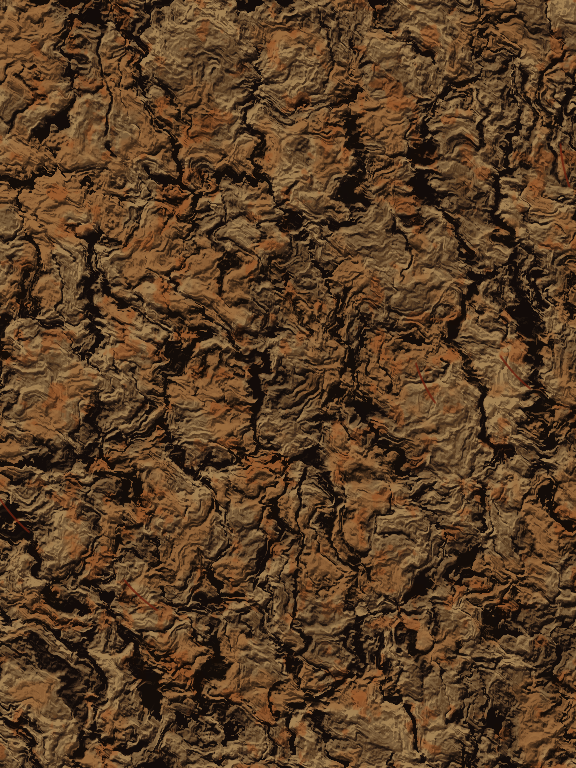
This texture is drawn by a WebGL 1 fragment shader. Its source:

```glsl
precision highp float;
// Draws rugged pine bark: rough flaky plates, narrow leaning furrows and a few fallen needles.
uniform vec2 u_resolution;

// Palette, dark to light
const vec3 VOID = vec3(0.07, 0.045, 0.035);
const vec3 SHADOW = vec3(0.12, 0.08, 0.055);
const vec3 UMBER = vec3(0.25, 0.17, 0.11);
const vec3 BROWN = vec3(0.37, 0.26, 0.15);
const vec3 TAN = vec3(0.47, 0.36, 0.23);
const vec3 STRAW = vec3(0.63, 0.50, 0.32);
const vec3 ORANGE = vec3(0.53, 0.34, 0.18);
const vec3 RUST = vec3(0.54, 0.27, 0.11);
const vec3 NEEDLE = vec3(0.42, 0.13, 0.06);
// Frequencies per canvas width, sizes in canvas widths
const vec2 PLATE_FREQ = vec2(7.0, 3.6);
const vec2 FLAKE_FREQ = vec2(19.0, 14.0);
const vec2 FISSURE_FREQ = vec2(13.0, 2.6);
const vec2 LEDGE_FREQ = vec2(9.0, 15.0);
const vec2 LAMINA_FREQ = vec2(10.0, 62.0);
const vec2 GRAIN_FREQ = vec2(52.0, 60.0);
const float LEDGES = 8.0;
const float LEAN = 0.12;
const vec2 LIGHT = vec2(-0.38, 0.92);
const float LIGHT_STEP = 0.003;
const float RELIEF = 0.42;
const float NEEDLE_WIDTH = 0.0018;

float hash(vec2 p) {
  vec3 q = fract(p.xyx * 0.1031);
  q += dot(q, q.yzx + 33.33);
  return fract((q.x + q.y) * q.z);
}
float noise(vec2 p) {
  vec2 i = floor(p), f = fract(p), e = vec2(0.0, 1.0);
  f = f * f * (3.0 - 2.0 * f);
  return mix(mix(hash(i), hash(i + e.yx), f.x), mix(hash(i + e.xy), hash(i + e.yy), f.x), f.y);
}
float fbm(vec2 p) {
  float sum = 0.0, amp = 0.533;
  for (int i = 0; i < 4; i++) {
    sum += amp * noise(p);
    p = p * 2.03 + 17.3;
    amp *= 0.5;
  }
  return sum;
}
vec2 fbm2(vec2 p) { return vec2(fbm(p), fbm(p + 31.7)) - 0.5; }

// Cellular pieces: gap to the border, piece id, how upright the border runs
vec3 pieces(vec2 g) {
  vec2 cell = floor(g), r1 = vec2(0.0), r2 = vec2(1.0);
  float d1 = 8.0, d2 = 8.0, id = 0.0;
  for (int k = 0; k < 9; k++) {
    vec2 o = vec2(mod(float(k), 3.0), floor((float(k) + 0.5) / 3.0)) - 1.0, c = cell + o;
    vec2 r = o + 0.9 * vec2(hash(c + 7.1), hash(c + 53.9)) - fract(g);
    float d = length(r);
    if (d < d1) { d2 = d1; r2 = r1; d1 = d; r1 = r; id = hash(c + 91.3); }
    else if (d < d2) { d2 = d; r2 = r; }
  }
  return vec3(d2 - d1, id, abs(normalize(r2 - r1 + 1e-4).x));
}

struct Bark { float height, dome, crack, ledge, grain, layered; };

Bark bark(vec2 p) {
  Bark b;
  vec2 q = vec2(p.x + LEAN * p.y, p.y);
  q += 0.14 * fbm2(q * 7.0) + 0.055 * fbm2(q * 24.0 + 5.0) + 0.012 * fbm2(q * 85.0 + 9.0);
  b.grain = fbm(q * GRAIN_FREQ);
  // Large plates, small flakes and the dark openings between them
  vec3 plate = pieces(q * PLATE_FREQ + 3.0), flake = pieces(q * FLAKE_FREQ + 9.0);
  float gap = max(plate.x + 0.3 * (b.grain - 0.5), 0.0);
  float open = smoothstep(0.44, 0.66, fbm(p * 6.0 + 11.0));
  float width = (0.02 + 0.17 * open) * mix(0.15, 1.0, plate.z);
  b.dome = smoothstep(0.0, 0.4, gap);
  b.crack = 1.0 - smoothstep(0.2 * width, width + 0.02, gap);
  float chip = 1.0 - smoothstep(0.02, 0.16, flake.x + 0.3 * (b.grain - 0.5));
  chip *= smoothstep(0.42, 0.62, noise(q * 13.0 + 50.0)) * mix(0.4, 1.0, flake.z);
  float fissure = 1.0 - smoothstep(0.01, 0.05, abs(noise(q * FISSURE_FREQ + 40.0) - 0.5));
  fissure *= smoothstep(0.5, 0.64, noise(q * 8.0 + 70.0));
  b.crack = max(b.crack, max(0.6 * chip, fissure));
  // Stepped ledges and thin layers
  b.ledge = fbm(q * LEDGE_FREQ + plate.y * 5.0);
  float level = b.ledge * LEDGES + 1.2 * b.grain;
  float terrace = (floor(level) + smoothstep(0.5, 1.0, fract(level))) / LEDGES;
  b.layered = smoothstep(0.6, 0.72, plate.y) * b.dome;
  b.height = 0.02 * b.dome + 0.01 * smoothstep(0.0, 0.4, flake.x) + 0.03 * terrace
           + 0.010 * b.layered * fbm(q * LAMINA_FREQ) + 0.015 * b.grain - 0.01 * b.crack;
  return b;
}

vec3 ramp(float t) {
  vec3 c = mix(VOID, SHADOW, smoothstep(0.0, 0.18, t));
  c = mix(c, UMBER, smoothstep(0.18, 0.33, t));
  c = mix(c, BROWN, smoothstep(0.33, 0.49, t));
  c = mix(c, TAN, smoothstep(0.49, 0.68, t));
  return mix(c, STRAW, smoothstep(0.68, 0.92, t));
}

void main() {
  vec2 p = gl_FragCoord.xy / u_resolution.x;
  Bark b = bark(p);
  // Light from above left, dimmed in hollows
  float slope = (b.height - bark(p + LIGHT * LIGHT_STEP).height) / LIGHT_STEP;
  float tone = 0.52 + RELIEF * slope / (1.0 + abs(slope)) + 0.4 * (fbm(p * 6.0 + 23.0) - 0.5);
  tone += 0.3 * (b.ledge - 0.5) + 0.6 * (b.grain - 0.5) + 0.16 * (b.dome - 0.6) - 0.5 * b.crack;
  vec3 color = ramp(tone);
  // Warm stains and rusty flecks
  float stain = smoothstep(0.5, 0.64, fbm(p * 15.0 + 60.0) + 0.07 * b.layered);
  float fleck = smoothstep(0.6, 0.72, fbm(p * 32.0 + 90.0));
  float lit = clamp(tone / 0.58, 0.15, 1.1);
  color = mix(color, ORANGE * lit, 0.65 * stain);
  color = mix(color, RUST * lit, 0.5 * fleck);
  // Fallen needles
  for (int i = 0; i < 5; i++) {
    vec2 seed = vec2(float(i) * 3.7, 12.5);
    vec2 a = p - vec2(hash(seed), hash(seed + 4.0) * u_resolution.y / u_resolution.x);
    float turn = 1.1 + 1.3 * hash(seed + 9.0), s = dot(a, vec2(cos(turn), sin(turn)));
    float side = abs(dot(a, vec2(-sin(turn), cos(turn))) + 2.0 * s * s) / NEEDLE_WIDTH;
    float needle = (1.0 - smoothstep(0.4, 1.5, side)) * (1.0 - smoothstep(0.036, 0.042, abs(s)));
    color = mix(color, NEEDLE, 0.85 * needle);
  }
  gl_FragColor = vec4(color, 1.0);
}
```
